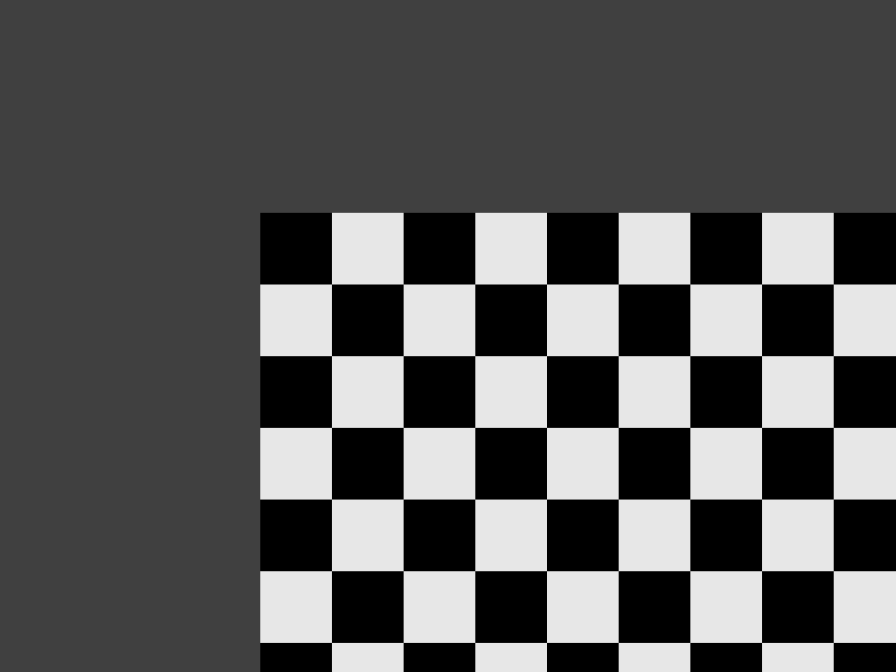
Write a Shadertoy shader that draws this pattern.

```glsl
#define CELL 0.10667
#define CORNER vec2(0.3873, 0.6833)
#define BACKGROUND vec3(0.251)
#define DARK vec3(0.0)
#define LIGHT vec3(0.905)

// Square wave per axis: +1 on even cells, -1 on odd, smoothed over one pixel
vec2 squareWave(vec2 p, float pixel) {
    vec2 parity = 1.0 - 2.0 * mod(floor(p), 2.0);
    vec2 edgeDistance = 0.5 - abs(fract(p) - 0.5);
    return parity * min(edgeDistance / (0.5 * pixel), 1.0);
}

void mainImage(out vec4 fragColor, in vec2 fragCoord) {
    vec2 uv = fragCoord / iResolution.y;
    float pixel = 1.0 / (iResolution.y * CELL);

    // Board coordinates in cells, running right and down from its corner
    vec2 board = vec2(uv.x - CORNER.x, CORNER.y - uv.y) / CELL;

    // Checker, kept clear of blending at the outer border
    vec2 wave = squareWave(max(board, 0.5 * pixel), pixel);
    vec3 checker = mix(LIGHT, DARK, 0.5 + 0.5 * wave.x * wave.y);

    // Board coverage
    vec2 inside = clamp(board / pixel + 0.5, 0.0, 1.0);
    vec3 color = mix(BACKGROUND, checker, inside.x * inside.y);

    fragColor = vec4(color, 1.0);
}
```
